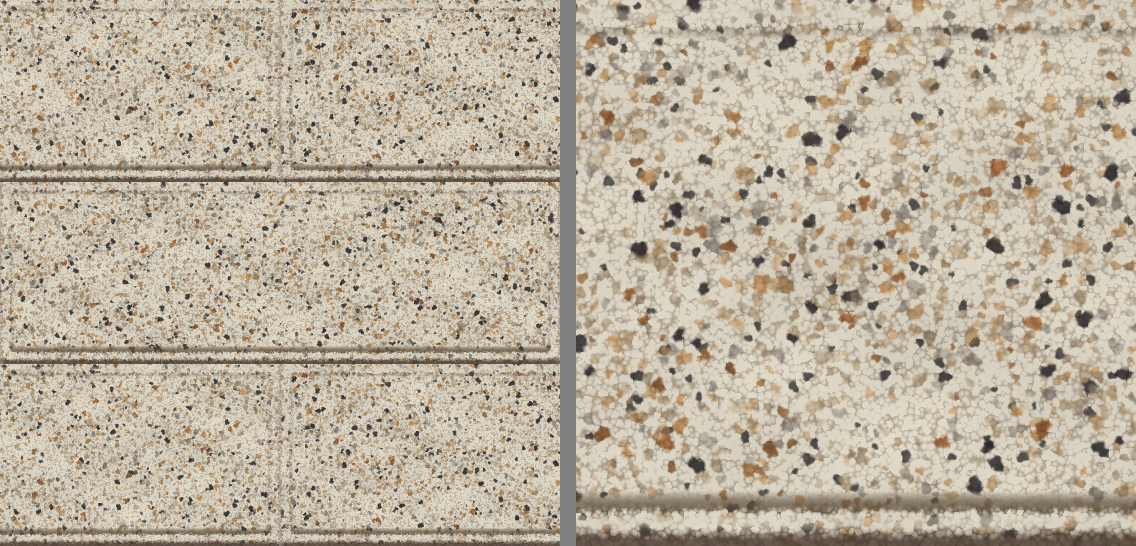
Left, the full canvas; right, a detail of the centre.
A WebGL 1 fragment shader for this texture:

```glsl
precision highp float;
// Speckled sandstone blocks in running bond, each with a bevelled lip and a sunken groove.

uniform vec2 u_resolution;

const float PI = 3.14159265;
const float ROWS = 3.0;
const float BLOCK_WIDTH = 3.072;           // lengths are in block heights
const float PERIOD = 2.0;                  // rows before the pattern repeats
const vec2 INSET_LOW = vec2(0.060, 0.070); // groove inset: left, bottom
const vec2 INSET_HIGH = vec2(0.055, 0.056);// groove inset: right, top
const float GROOVE_RADIUS = 0.025;
const float BED_JOINT = 0.022;
const float SIDE_JOINT = 0.009;
const float COARSE_FREQ = 30.0;
const float FINE_FREQ = 46.0;
const float SAND_FREQ = 95.0;
const float COARSE_AMOUNT = 0.36;
const float FINE_AMOUNT = 0.40;
const float CLUMPING = 0.60;
const float MOTTLE = 0.035;

const vec3 SAND_LIGHT = vec3(0.855, 0.83, 0.765);
const vec3 SAND_SHADE = vec3(0.68, 0.63, 0.56);
const vec3 AMBER = vec3(0.67, 0.50, 0.30);
const vec3 TAN = vec3(0.66, 0.57, 0.45);
const vec3 RUST = vec3(0.56, 0.36, 0.20);
const vec3 GREY = vec3(0.53, 0.50, 0.46);
const vec3 CHARCOAL = vec3(0.20, 0.19, 0.19);
const vec3 BED_COLOUR = vec3(0.32, 0.26, 0.22);
const vec3 SIDE_COLOUR = vec3(0.65, 0.60, 0.55);
const vec3 GROOVE_COLOUR = vec3(0.36, 0.30, 0.23);

vec3 hash3(vec2 p) {
    vec3 h = fract(p.xyx * vec3(0.1031, 0.1030, 0.0973));
    h += dot(h, h.yxz + 33.33);
    return fract((h.xxy + h.yzz) * h.zyx);
}

// Layered sines that repeat vertically with the pattern.
float drift(vec2 p) {
    return (sin(4.1 * p.x + 2.0 * sin(3.0 * PI * p.y))
          + sin(9.7 * p.x + 5.0 * PI * p.y + 1.3)
          + sin(15.3 * p.x - 8.0 * PI * p.y + 4.0)) / 3.0;
}

vec3 grainColour(float pick) {
    vec3 c = mix(AMBER, TAN, step(0.28, pick));
    c = mix(c, GREY, step(0.62, pick));
    c = mix(c, RUST, step(0.78, pick));
    return mix(c, CHARCOAL, step(0.85, pick));
}

// Scattered mineral grains: colour in rgb, coverage in a; grit frays the outlines.
vec4 grainLayer(vec2 p, float freq, float amount, float grit, float pixel) {
    vec2 g = p * freq;
    float edge = max(0.12, 0.8 * pixel * freq);
    vec4 result = vec4(0.0);
    for (int j = -1; j <= 1; j++) {
        for (int i = -1; i <= 1; i++) {
            vec2 id = floor(g) + vec2(float(i), float(j));
            vec2 key = vec2(id.x, mod(id.y, PERIOD * freq)) + freq;
            vec3 place = hash3(key);
            vec3 form = hash3(key + 157.3);
            vec2 d = g - id - 0.1 - 0.8 * place.xy;
            float a = atan(d.y, d.x) + 2.0 * PI * form.x;
            float lumpy = 1.0 + 0.18 * sin(2.0 * a) + 0.12 * sin(3.0 * a + 6.0 * form.y);
            float radius = mix(0.22, 0.48, form.z) * lumpy + 0.16 * (0.5 - grit);
            float present = step(place.z, amount * (1.0 + CLUMPING * drift(id / freq)));
            float cover = present * (1.0 - smoothstep(radius - edge, radius + edge, length(d)));
            float strength = max(mix(0.45, 1.0, form.x), step(0.78, form.y));
            vec3 tint = grainColour(form.y) * mix(0.85, 1.12, place.x);
            result = mix(result, vec4(tint, 1.0), cover * strength);
        }
    }
    result.rgb /= max(result.a, 0.001);
    return result;
}

// Cellular sand: bright at grain centres, dim in the gaps.
float sand(vec2 p) {
    vec2 g = p * SAND_FREQ;
    float nearest = 2.0;
    float tone = 0.0;
    for (int j = -1; j <= 1; j++) {
        for (int i = -1; i <= 1; i++) {
            vec2 id = floor(g) + vec2(float(i), float(j));
            vec3 h = hash3(vec2(id.x, mod(id.y, PERIOD * SAND_FREQ)) + 311.0);
            float d = length(g - id - h.xy);
            tone = d < nearest ? h.z : tone;
            nearest = min(nearest, d);
        }
    }
    return clamp(1.15 - 0.7 * nearest - 0.6 * tone, 0.0, 1.0);
}

float roundedBox(vec2 p, vec2 halfSize, float radius) {
    vec2 q = abs(p) - halfSize + radius;
    return length(max(q, 0.0)) + min(max(q.x, q.y), 0.0) - radius;
}

void main() {
    vec2 uv = gl_FragCoord.xy / u_resolution;
    vec2 p = uv * vec2(BLOCK_WIDTH, ROWS);
    float pixel = ROWS / u_resolution.y;

    // Block coordinates, alternate rows shifted by half a block
    float shift = 0.5 * mod(floor(p.y) + 1.0, 2.0);
    vec2 size = vec2(BLOCK_WIDTH, 1.0);
    vec2 q = vec2(fract(uv.x + shift) * BLOCK_WIDTH, fract(p.y));

    // Sand and mineral grains
    float grit = sand(p);
    vec3 colour = mix(SAND_SHADE, SAND_LIGHT, smoothstep(0.05, 0.65, grit));
    vec4 fine = grainLayer(p, FINE_FREQ, FINE_AMOUNT, grit, pixel);
    vec4 coarse = grainLayer(p, COARSE_FREQ, COARSE_AMOUNT, grit, pixel);
    float glint = 0.84 + 0.28 * grit;
    colour = mix(colour, fine.rgb * glint, fine.a * 0.8);
    colour = mix(colour, coarse.rgb * glint, coarse.a * 0.92);
    colour *= 1.0 - MOTTLE * drift(p);

    // Lip and face share one outline, frayed by the grit
    float rough = 0.012 * (grit - 0.5) + 0.002 * drift(p * 3.0);
    vec2 centre = 0.5 * (size + INSET_LOW - INSET_HIGH);
    vec2 halfSize = 0.5 * (size - INSET_LOW - INSET_HIGH);
    float face = roundedBox(q - centre, halfSize, GROOVE_RADIUS) + rough;
    float low = 1.0 - smoothstep(0.09, 0.13, q.y);
    float high = smoothstep(0.92, 0.95, q.y);
    float lip = 1.0 - smoothstep(0.004, 0.020, abs(face - 0.026));
    colour = mix(colour, SAND_LIGHT, lip * mix(0.15, 0.42, max(low, high)));

    // Groove: soft slope from the face, crisper against the lip, broken at top and sides
    float slope = mix(0.017, 0.036, low);
    float groove = smoothstep(-slope, -0.003, face) * (1.0 - smoothstep(0.0, 0.014, face));
    float broken = clamp(0.75 + 0.5 * drift(p * 4.0) + 0.7 * (0.5 - grit), 0.15, 1.3);
    float depth = mix(mix(0.24, 0.42, high) * broken, 0.72, low);
    colour = mix(colour, GROOVE_COLOUR * glint, groove * depth);

    // Joints: pale upright seams and dark bed shadows
    float side = min(q.x, BLOCK_WIDTH - q.x) + rough;
    float seam = 1.0 - smoothstep(SIDE_JOINT - 0.008, SIDE_JOINT + 0.008, side);
    colour = mix(colour, SIDE_COLOUR * glint, seam * 0.7);
    float bed = 1.0 - smoothstep(BED_JOINT - 0.010, BED_JOINT + 0.016, q.y + rough);
    bed *= mix(0.55, 1.0, smoothstep(0.0, 0.03, side));
    colour = mix(colour, BED_COLOUR * glint, bed * 0.88);

    gl_FragColor = vec4(colour, 1.0);
}
```
